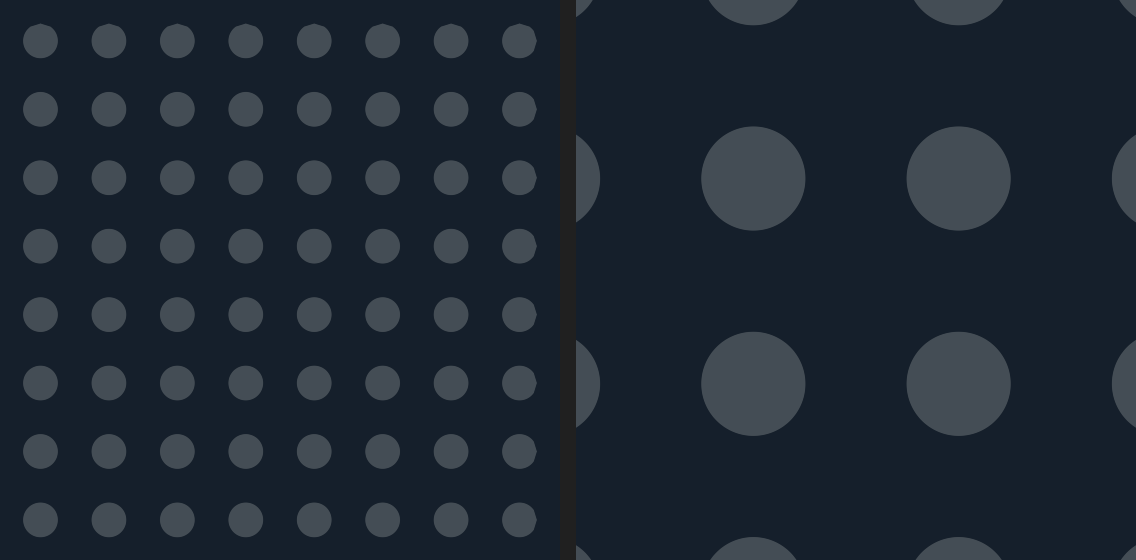
Left, the full canvas; right, a detail of the centre.
Write a WebGL 2 fragment shader that draws this pattern.

```glsl
#version 300 es
precision highp float;

uniform vec2 u_resolution;
out vec4 fragColor;

const vec3 NAVY = vec3(0.082, 0.122, 0.168);
const vec3 SLATE = vec3(0.268, 0.302, 0.332);

const float DOTS_PER_SIDE = 8.0;
const float PITCH = 0.1222;
const vec2 FIRST_CENTRE = vec2(0.0723, 0.0716);
const float RADIUS = 0.031;
const float SHOULDER_ANGLE = 0.3;

// Signed distance to a disc
float discDistance(vec2 p, float radius) {
    return length(p) - radius;
}

// Two straight cuts that meet in a blunt tip on the +y side
float shoulderDistance(vec2 p, float radius, float angle) {
    vec2 normal = vec2(sin(angle), cos(angle));
    return dot(vec2(abs(p.x), p.y), normal) - radius * normal.y;
}

// Disc whose top or right side is blunted in the last row or column
float dotDistance(vec2 p, vec2 cell, float lastCell, float radius) {
    float d = discDistance(p, radius);
    if (cell.y == lastCell) d = max(d, shoulderDistance(p, radius, SHOULDER_ANGLE));
    if (cell.x == lastCell) d = max(d, shoulderDistance(p.yx, radius, SHOULDER_ANGLE));
    return d;
}

// Smooth edge about one pixel wide
float coverage(float d, float pixel) {
    return 1.0 - smoothstep(-0.6 * pixel, 0.6 * pixel, d);
}

void main() {
    vec2 uv = gl_FragCoord.xy / u_resolution;
    float pixel = 1.0 / min(u_resolution.x, u_resolution.y);

    // Nearest dot of the grid
    float lastCell = DOTS_PER_SIDE - 1.0;
    vec2 cell = clamp(round((uv - FIRST_CENTRE) / PITCH), 0.0, lastCell);
    vec2 local = uv - FIRST_CENTRE - cell * PITCH;

    float d = dotDistance(local, cell, lastCell, RADIUS);
    fragColor = vec4(mix(NAVY, SLATE, coverage(d, pixel)), 1.0);
}
```
